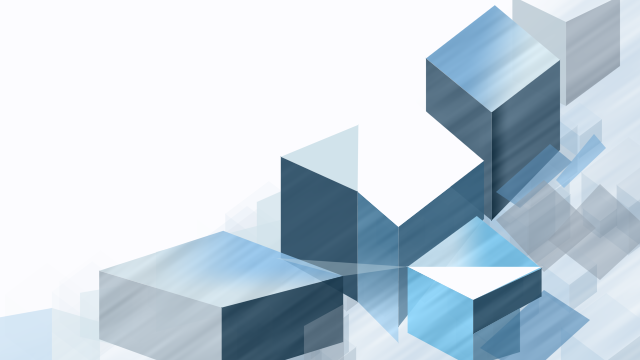
Write a WebGL 1 fragment shader that draws this background.

```glsl
precision highp float;
// Translucent glass boxes climbing from lower left to upper right on white.
// Each face is a convex quad mixed over a hazy, streaked ground; small ghost
// boxes are scattered by hash. The canvas is 16 by 9 units, origin lower left.
uniform vec2 u_resolution;

const vec3 WHITE = vec3(0.99, 0.99, 1.0);
const vec3 PALE = vec3(0.82, 0.89, 0.92);
const vec3 SKY = vec3(0.66, 0.81, 0.92);
const vec3 CYAN = vec3(0.48, 0.77, 0.92);
const vec3 BLUE = vec3(0.38, 0.58, 0.74);
const vec3 STEEL = vec3(0.25, 0.45, 0.58);
const vec3 SLATE = vec3(0.20, 0.33, 0.42);
const vec3 NAVY = vec3(0.07, 0.18, 0.25);
const vec3 GREY = vec3(0.58, 0.63, 0.68);
const vec2 STREAK_DIR = vec2(0.82, 0.57);
const float STREAK_GAIN = 0.16;
const float HAZE_ALPHA = 0.32;
const float GHOST_ALPHA = 0.30;
const int GHOSTS = 42;

float hash(vec2 p) {
  vec3 q = fract(p.xyx * 0.1031);
  q += dot(q, q.yzx + 33.33);
  return fract((q.x + q.y) * q.z);
}

float noise(vec2 p) {
  vec2 i = floor(p), f = fract(p);
  f *= f * (3.0 - 2.0 * f);
  vec2 e = vec2(0.0, 1.0);
  return mix(mix(hash(i), hash(i + e.yx), f.x),
             mix(hash(i + e), hash(i + 1.0), f.x), f.y);
}

// Signed distance to the line a-b, positive on its left.
float edge(vec2 p, vec2 a, vec2 b) {
  vec2 e = b - a;
  return dot(p - a, vec2(-e.y, e.x)) / length(e);
}

// Coverage of a convex quad with clockwise corners.
float quad(vec2 p, vec2 a, vec2 b, vec2 c, vec2 d) {
  float px = 6.0 / u_resolution.y;
  float dist = max(max(edge(p, a, b), edge(p, b, c)), max(edge(p, c, d), edge(p, d, a)));
  return 1.0 - smoothstep(-px, px, dist);
}

float tri(vec2 p, vec2 a, vec2 b, vec2 c) {
  return quad(p, a, b, c, mix(c, a, 0.5));
}

// Upright face hanging from the top edge a-b, with a drop at each end.
float wall(vec2 p, vec2 a, vec2 b, float dropA, float dropB) {
  return quad(p, a, b, b - vec2(0.0, dropB), a - vec2(0.0, dropA));
}

// Upper rim of the haze.
float rim(float x) { return 1.0 + 0.2 * x + 0.035 * x * x; }

void main() {
  vec2 p = gl_FragCoord.xy / u_resolution.y * 9.0;
  vec2 s = vec2(dot(p, STREAK_DIR), dot(p, vec2(-STREAK_DIR.y, STREAK_DIR.x)));
  float streak = 0.6 * noise(s * vec2(0.35, 3.0)) + 0.4 * noise(s * vec2(0.6, 9.0) + 40.0);
  float shine = (streak - 0.5) * STREAK_GAIN;

  // Haze and scattered ghost boxes
  float depth = rim(p.x) - p.y;
  vec3 col = mix(WHITE, mix(BLUE, PALE, streak), HAZE_ALPHA * smoothstep(0.0, 3.5, depth));
  for (int i = 0; i < GHOSTS; i++) {
    float k = float(i);
    float x = 16.5 * sqrt(hash(vec2(k, 1.7)));
    vec2 c = vec2(x, min(rim(x), 7.0) * hash(vec2(k, 5.3)) - 0.2);
    float r = mix(0.4, 1.2, hash(vec2(k, 9.1)));
    vec2 u = vec2(r, 0.75 * r);
    vec3 tint = mix(mix(SKY, GREY, hash(vec2(k, 13.9))), BLUE, 0.4 * hash(vec2(k, 21.3)));
    float a = GHOST_ALPHA * smoothstep(0.0, 2.5, rim(x) - c.y);
    vec2 left = c + vec2(-u.x, u.y), right = c + u;
    col = mix(col, mix(tint, WHITE, 0.5), a * quad(p, left, c + vec2(0.0, 2.0 * u.y), right, c));
    col = mix(col, tint, a * wall(p, left, c, r, r));
    col = mix(col, tint * 0.85, a * wall(p, c, right, r, r));
  }

  // Pale boxes at the far left
  col = mix(col, SKY, 0.45 * wall(p, vec2(-0.1, 1.05), vec2(1.3, 1.3), 1.4, 1.4));
  col = mix(col, PALE, 0.5 * wall(p, vec2(1.3, 1.3), vec2(2.5, 0.95), 1.4, 1.4));
  col = mix(col, PALE, 0.45 * wall(p, vec2(2.0, 1.68), vec2(3.0, 1.85), 1.1, 1.5));
  col = mix(col, PALE, 0.6 * wall(p, vec2(3.9, 2.7), vec2(7.0, 3.5), 2.0, 2.0));
  col = mix(col, PALE, 0.7 * wall(p, vec2(6.42, 3.95), vec2(7.1, 4.25), 1.8, 1.8));

  // Grey box at the upper right
  col = mix(col, mix(GREY, PALE, 0.6), 0.8 * wall(p, vec2(12.81, 9.1), vec2(14.15, 8.45), 2.1, 2.1));
  col = mix(col, GREY + shine, 0.75 * wall(p, vec2(14.15, 8.45), vec2(15.5, 9.1), 2.1, 1.75));

  // Upper box
  vec3 lid = mix(BLUE + 0.08, PALE, smoothstep(11.7, 13.4, p.x - 0.35 * (p.y - 7.5)));
  col = mix(col, lid + shine, 0.93 * quad(p, vec2(10.65, 7.54), vec2(12.37, 8.87), vec2(14.0, 7.5), vec2(12.29, 6.19)));
  col = mix(col, mix(SLATE, GREY, 0.25) + shine, 0.95 * wall(p, vec2(10.65, 7.54), vec2(12.29, 6.19), 2.7, 2.7));
  vec3 shade = mix(NAVY, mix(SLATE, GREY, 0.25), smoothstep(12.2, 12.75, p.x));
  col = mix(col, shade + shine, 0.95 * wall(p, vec2(12.29, 6.19), vec2(14.0, 7.5), 2.7, 2.25));

  // Glass slabs on the right
  col = mix(col, BLUE + shine, 0.6 * quad(p, vec2(12.4, 4.2), vec2(13.75, 5.4), vec2(14.3, 4.95), vec2(13.0, 3.8)));
  col = mix(col, BLUE + 0.12 + shine, 0.65 * quad(p, vec2(13.9, 4.5), vec2(14.85, 5.65), vec2(15.15, 5.3), vec2(14.1, 4.3)));
  col = mix(col, GREY + shine, 0.6 * quad(p, vec2(12.4, 3.5), vec2(13.6, 4.5), vec2(14.9, 3.3), vec2(13.6, 2.2)));
  col = mix(col, GREY + shine, 0.5 * quad(p, vec2(13.7, 3.0), vec2(15.0, 4.4), vec2(16.3, 3.2), vec2(15.0, 2.0)));
  col = mix(col, BLUE + shine, 0.7 * quad(p, vec2(12.0, 0.3), vec2(13.6, 1.75), vec2(14.75, 1.0), vec2(13.2, -0.4)));

  // Middle box with its white lid
  vec3 body = mix(SKY, STEEL, smoothstep(0.6, 3.2, p.y)) + shine;
  col = mix(col, body, 0.9 * wall(p, vec2(8.94, 4.21), vec2(9.96, 3.33), 2.75, 2.9));
  col = mix(col, mix(body, SLATE, 0.5), 0.93 * wall(p, vec2(9.96, 3.33), vec2(12.1, 4.98), 2.5, 1.45));
  col = mix(col, WHITE, quad(p, vec2(8.2, 4.85), vec2(10.2, 6.6), vec2(12.1, 4.98), vec2(9.96, 3.33)));
  col = mix(col, PALE, tri(p, vec2(7.02, 5.08), vec2(8.96, 5.88), vec2(8.94, 4.21)));
  col = mix(col, SLATE + 0.4 * shine, 0.98 * wall(p, vec2(7.02, 5.08), vec2(8.94, 4.21), 2.54, 2.75));

  // Long low box
  vec3 roof = mix(mix(PALE, GREY, 0.15), BLUE + 0.15, smoothstep(1.6, 2.4, p.y) * smoothstep(3.5, 6.5, p.x));
  col = mix(col, roof + shine, 0.85 * quad(p, vec2(2.48, 2.23), vec2(5.58, 3.23), vec2(8.58, 2.1), vec2(5.54, 1.31)));
  col = mix(col, mix(GREY, PALE, 0.35) + shine, 0.85 * wall(p, vec2(2.48, 2.23), vec2(5.54, 1.31), 1.71, 1.9));
  col = mix(col, mix(NAVY, SLATE, 0.5) + shine, 0.93 * wall(p, vec2(5.54, 1.31), vec2(8.58, 2.1), 1.8, 1.65));
  col = mix(col, PALE, 0.35 * tri(p, vec2(6.9, 2.55), vec2(10.19, 2.33), vec2(8.58, 2.1)));
  col = mix(col, GREY, 0.4 * wall(p, vec2(7.6, 0.85), vec2(8.6, 1.4), 1.0, 1.5));

  // Bright front box
  vec3 glow = mix(CYAN, WHITE, smoothstep(12.3, 11.2, p.x) * 0.65);
  col = mix(col, glow + shine, 0.92 * quad(p, vec2(10.19, 2.33), vec2(11.92, 3.6), vec2(13.54, 2.29), vec2(11.83, 1.5)));
  col = mix(col, WHITE, tri(p, vec2(10.19, 2.33), vec2(13.54, 2.33), vec2(11.83, 1.5)));
  col = mix(col, CYAN + 1.5 * shine, 0.9 * wall(p, vec2(10.19, 2.33), vec2(11.83, 1.5), 1.65, 1.7));
  col = mix(col, mix(NAVY, STEEL, 0.35) + shine, 0.9 * wall(p, vec2(11.83, 1.5), vec2(13.54, 2.29), 0.85, 0.7));
  col = mix(col, STEEL + shine, 0.7 * wall(p, vec2(11.83, 0.65), vec2(13.0, 1.3), 0.8, 1.1));

  gl_FragColor = vec4(clamp(col, 0.0, 1.0), 1.0);
}
```
